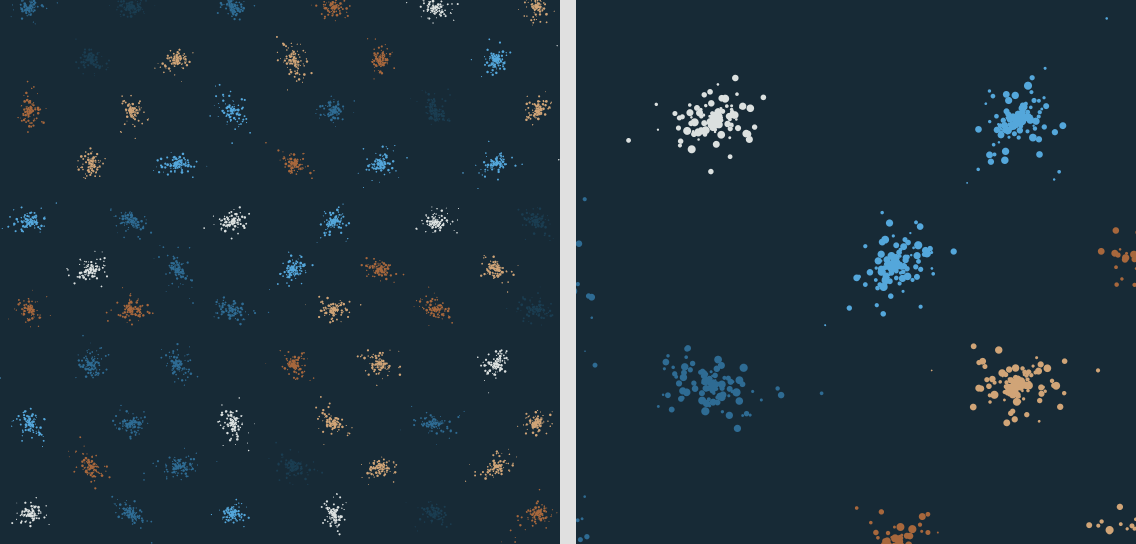
Left, the full canvas; right, a detail of the centre.
Give the GLSL for this pattern, as a Shadertoy shader.

```glsl
// Paint-speck clusters on dark navy, set on every other cell of an 11 x 11 grid.
// Layered sines make the columns and rows uneven; an integer hash gives each
// cluster its colour, stretch and tilt, and scatters its round dots.

const float PI = 3.14159265;
const float PITCH = 0.0905;                  // cell size, in canvas widths
const vec2 FIRST_CELL = vec2(0.0547, 0.013); // from the top left corner
const int DOTS = 110;
const float REACH = 0.85;                    // furthest dot, in cells

const vec3 NAVY   = vec3(0.090, 0.163, 0.212);
const vec3 DEEP   = vec3(0.102, 0.240, 0.318);
const vec3 CHALK  = vec3(0.860, 0.880, 0.875);
const vec3 SKY    = vec3(0.330, 0.655, 0.860);
const vec3 SAND   = vec3(0.815, 0.645, 0.465);
const vec3 COPPER = vec3(0.655, 0.405, 0.235);
const vec3 STEEL  = vec3(0.180, 0.420, 0.575);

// Three random values in 0..1 for a cell and an index
vec3 hash3(ivec2 cell, int index) {
    uvec3 v = uvec3(cell.x + 64, cell.y + 64, index) * 1664525u + 1013904223u;
    v.x += v.y * v.z; v.y += v.z * v.x; v.z += v.x * v.y;
    v ^= v >> 16u;
    v.x += v.y * v.z; v.y += v.z * v.x; v.z += v.x * v.y;
    return vec3(v >> 8u) / 16777216.0;
}

mat2 rotation(float angle) {
    float c = cos(angle), s = sin(angle);
    return mat2(c, s, -s, c);
}

// Cluster centre: the grid point, moved by uneven column and row spacing
vec2 clusterCentre(ivec2 cell) {
    vec2 g = vec2(cell);
    float columnShift = 0.015 + 0.144 * sin(0.5 * PI * g.x) - 0.03 * cos(PI * g.x);
    float rowSwell = 0.00115 * g.y * g.y * (10.0 - g.y);
    float rowShift = 0.13 * sin(0.1 * PI * g.y) + rowSwell * cos(0.5 * PI * (g.y - 4.2));
    return g + vec2(columnShift, rowShift);
}

// Weighted choice of paint
vec3 clusterColour(float pick) {
    if (pick < 0.13) return DEEP;
    if (pick < 0.23) return CHALK;
    if (pick < 0.41) return SKY;
    if (pick < 0.59) return SAND;
    if (pick < 0.79) return COPPER;
    return STEEL;
}

// Coverage of a cluster's dots at p, measured from its centre
float clusterCoverage(vec2 p, ivec2 cell, vec2 shape, float pixel) {
    vec2 stretch = 0.144 * vec2(mix(0.95, 1.45, shape.x), 0.8);
    mat2 tilt = rotation(mix(-1.0, 1.5, shape.y));
    float coverage = 0.0;
    for (int i = 1; i <= DOTS; i++) {
        vec3 h = hash3(cell, i);
        // Dense core with a long, thin tail
        float spread = pow(-log(max(h.x, 0.004)), 0.8);
        float angle = 2.0 * PI * h.y;
        vec2 dotCentre = tilt * (stretch * spread * vec2(cos(angle), sin(angle)));
        float radius = mix(0.007, 0.027, h.z) * mix(1.0, 0.65, smoothstep(1.5, 3.5, spread));
        float edge = (radius - length(p - dotCentre)) / pixel + 0.5;
        coverage = max(coverage, edge);
    }
    return clamp(coverage, 0.0, 1.0);
}

void mainImage(out vec4 fragColor, in vec2 fragCoord) {
    // Grid coordinates, with rows counted from the top
    vec2 fromTop = vec2(fragCoord.x, iResolution.y - fragCoord.y) / iResolution.x;
    vec2 p = (fromTop - FIRST_CELL) / PITCH;
    float pixel = 1.0 / (iResolution.x * PITCH);
    ivec2 home = ivec2(floor(p + 0.5));

    vec3 colour = NAVY;
    for (int y = -1; y <= 1; y++) {
        for (int x = -1; x <= 1; x++) {
            ivec2 cell = home + ivec2(x, y);
            if (((cell.x + cell.y) & 1) != 0) continue; // checkerboard
            vec2 local = p - clusterCentre(cell);
            if (length(local) > REACH) continue;
            vec3 traits = hash3(cell, 0);
            float coverage = clusterCoverage(local, cell, traits.yz, pixel);
            colour = mix(colour, clusterColour(traits.x), coverage);
        }
    }
    fragColor = vec4(colour, 1.0);
}
```
